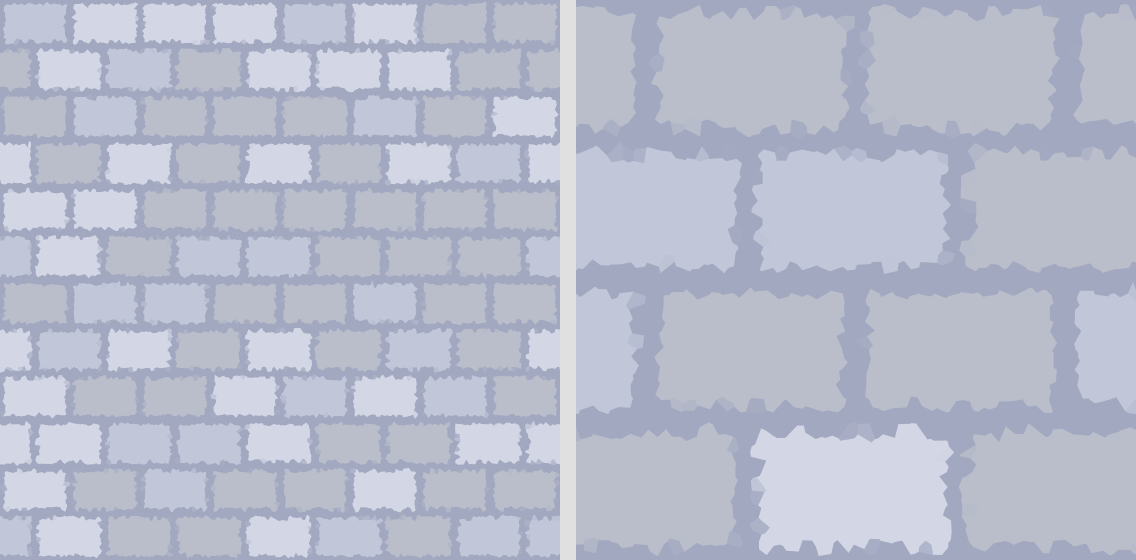
Left: the whole. Right: its middle third, enlarged.
A Shadertoy shader for this texture:

```glsl
// Running-bond wall of pale bricks with ragged, chipped outlines.
// The plane is split into small Voronoi chips; each chip takes the wall
// colour found at its seed point, so straight brick sides turn jagged.

#define BRICKS vec2(8.0, 12.0)       // bricks across and down
#define BRICK_FILL vec2(0.885, 0.81) // brick size as a share of its cell
#define ROW_SHIFT 0.485              // sideways shift of every other row
#define CHIPS 128.0                  // chips across the canvas
#define CHIP_JITTER 0.9              // irregularity of the chips
#define EDGE_SOFTNESS 0.0007         // band that yields half-toned chips
#define LIGHT_SHARE 0.30
#define BLUE_SHARE 0.31

const vec3 MORTAR = vec3(0.635, 0.659, 0.753);
const vec3 GREY   = vec3(0.729, 0.745, 0.796);
const vec3 BLUE   = vec3(0.757, 0.780, 0.851);
const vec3 LIGHT  = vec3(0.827, 0.843, 0.898);

// Two random values in 0..1 from a non-negative integer cell
vec2 hash22(vec2 cell) {
    uvec2 h = uvec2(cell) * 1664525u + 1013904223u;
    h.x += h.y * 1664525u;
    h.y += h.x * 1664525u;
    h ^= h >> 16u;
    h.x += h.y * 1664525u;
    h.y += h.x * 1664525u;
    h ^= h >> 16u;
    return vec2(h & 65535u) / 65535.0;
}

// Signed distance to an axis-aligned box
float boxDistance(vec2 p, vec2 halfSize) {
    vec2 d = abs(p) - halfSize;
    return length(max(d, 0.0)) + min(max(d.x, d.y), 0.0);
}

// One of three tones for each brick
vec3 brickTone(vec2 id) {
    float pick = hash22(id + 37.0).x;
    if (pick < LIGHT_SHARE) return LIGHT;
    return pick < LIGHT_SHARE + BLUE_SHARE ? BLUE : GREY;
}

// Straight-edged wall, p in canvas units
vec3 wallColor(vec2 p) {
    vec2 grid = p * BRICKS;
    float evenRow = 1.0 - mod(floor(grid.y), 2.0);
    grid.x += evenRow * (1.0 - ROW_SHIFT);
    vec2 id = mod(floor(grid), BRICKS);
    vec2 local = (fract(grid) - 0.5) / BRICKS;
    float d = boxDistance(local, 0.5 * BRICK_FILL / BRICKS);
    float inside = 1.0 - smoothstep(-EDGE_SOFTNESS, EDGE_SOFTNESS, d);
    return mix(MORTAR, brickTone(id), inside);
}

void mainImage(out vec4 fragColor, in vec2 fragCoord) {
    vec2 p = fragCoord / iResolution.xy * CHIPS;
    float pixel = CHIPS / min(iResolution.x, iResolution.y);

    // Find the two nearest chip seeds
    vec2 nearest = vec2(0.0), second = vec2(0.0);
    float d1 = 1e5, d2 = 1e5;
    for (int y = -1; y <= 1; y++) {
        for (int x = -1; x <= 1; x++) {
            vec2 cell = floor(p) + vec2(x, y);
            vec2 jitter = hash22(mod(cell, CHIPS)) - 0.5;
            vec2 seed = cell + 0.5 + CHIP_JITTER * jitter;
            float d = dot(seed - p, seed - p);
            if (d < d1) {
                second = nearest;
                d2 = d1;
                nearest = seed;
                d1 = d;
            } else if (d < d2) {
                second = seed;
                d2 = d;
            }
        }
    }

    // Smooth the border between neighbouring chips
    vec2 across = normalize(second - nearest);
    float border = dot(0.5 * (nearest + second) - p, across);
    float blend = clamp(0.5 + border / pixel, 0.0, 1.0);
    vec3 color = mix(wallColor(second / CHIPS), wallColor(nearest / CHIPS), blend);
    fragColor = vec4(color, 1.0);
}
```
